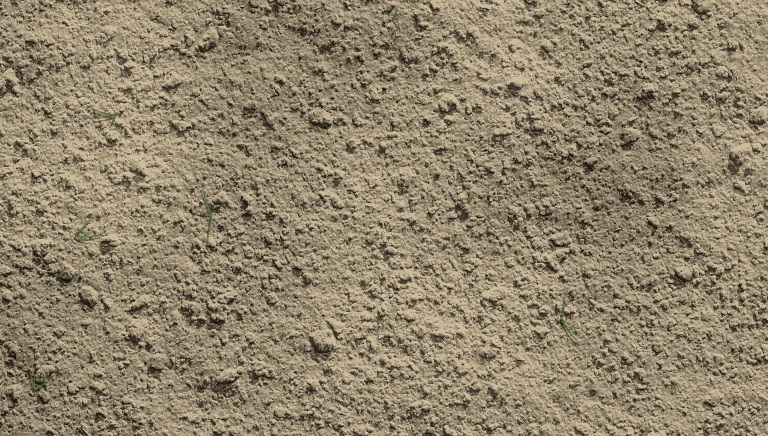
Give the GLSL for this texture, as a Shadertoy shader.

```glsl
const vec3 DARK_SOIL = vec3(0.18, 0.15, 0.11);
const vec3 PALE_SOIL = vec3(0.72, 0.66, 0.545);
const vec3 GRASS = vec3(0.33, 0.42, 0.20);
const vec3 STRAW = vec3(0.78, 0.71, 0.58);
const vec2 SUN_DIR = vec2(0.35, 0.937);   // across the ground, towards the sun
const float SUN_SLOPE = 0.6;              // rise of a sun ray per unit of ground
const float RELIEF = 0.8;                 // clod height against its radius
const float BASE_TONE = 0.78;
const float SLOPE_GAIN = 0.56;
const float SHADOW_DEPTH = 0.42;
const float SHADOW_SOFT = 0.003;
const float SLOPE_STEP = 0.0013;
const float PATCH_TONE = 0.28;
const float GRAIN_TONE = 0.26;
const mat2 TURN = mat2(0.8, 0.6, -0.6, 0.8);
const int SPRIGS = 8;
const int STRAWS = 18;

vec3 hash(vec3 p) {
    p = fract(p * vec3(0.1031, 0.1030, 0.0973));
    p += dot(p, p.yxz + 33.33);
    return fract((p.xxy + p.yxx) * p.zyx);
}

float noise(vec2 p, float seed) {
    vec2 i = floor(p), f = fract(p);
    f = f * f * (3.0 - 2.0 * f);
    float a = hash(vec3(i, seed)).x;
    float b = hash(vec3(i + vec2(1, 0), seed)).x;
    float c = hash(vec3(i + vec2(0, 1), seed)).x;
    float d = hash(vec3(i + vec2(1, 1), seed)).x;
    return mix(mix(a, b, f.x), mix(c, d, f.x), f.y);
}

// Height of one size class of scattered, lumpy clods
float clods(vec2 p, float cell, float density, float seed) {
    vec2 g = p / cell;
    g += 0.4 * (vec2(noise(g * 2.7, seed + 11.0), noise(g * 2.7, seed + 12.0)) - 0.5);
    vec2 id = floor(g);
    float top = 0.0;
    for (int y = -1; y <= 1; y++)
    for (int x = -1; x <= 1; x++) {
        vec2 c = id + vec2(x, y);
        vec3 r = hash(vec3(c, seed));
        if (r.z > density) continue;
        vec2 d = g - c - 0.5 - 0.9 * (r.xy - 0.5);
        vec2 axis = normalize(r.yx - 0.499);
        d += axis * dot(d, axis) * 0.35 * r.x;
        float radius = mix(0.2, 0.47, r.z / density);
        float q = length(d) / radius;
        top = max(top, radius * (1.0 - q * q * q));
    }
    return top * cell * RELIEF;
}

float soilHeight(vec2 p) {
    vec2 t = TURN * p + 7.0;
    float crowd = 0.45 + 1.1 * noise(t * 5.0, 3.0);
    float h = 0.026 * noise(t * 9.0, 1.0) + 0.012 * noise(t * 34.0, 2.0);
    h += 0.006 * noise(t * 75.0, 7.0) + 0.0038 * noise(t * 140.0, 4.0);
    h += 0.0022 * noise(t * 260.0, 5.0);
    h += clods(p, 0.06, 0.14, 21.0);
    h += clods(p, 0.031, 0.42 * crowd, 41.0);
    h += clods(t, 0.017, 0.75 * crowd, 61.0);
    h += clods(p, 0.0095, 0.85, 81.0);
    return h;
}

// Shadow cast by higher ground on the sun side
float castShadow(vec2 p) {
    float h = soilHeight(p), reach = 0.0028, shade = 0.0;
    for (int i = 0; i < 6; i++) {
        float over = soilHeight(p + SUN_DIR * reach) - h - reach * SUN_SLOPE;
        shade = max(shade, smoothstep(0.0, SHADOW_SOFT, over));
        reach *= 1.55;
    }
    return shade;
}

// Coverage of a tapered, bent stalk that starts at the origin
float stalk(vec2 p, vec2 dir, float len, float bend, float width) {
    float soft = 0.7 / iResolution.y;
    float along = dot(p, dir) / len;
    float side = dot(p, vec2(-dir.y, dir.x)) - bend * len * along * along;
    float edge = abs(side) - width * (1.0 - along * along);
    return (1.0 - smoothstep(-soft, soft, edge)) * step(0.0, along) * step(along, 1.0);
}

float sprigs(vec2 p, vec2 extent) {
    float cover = 0.0;
    for (int i = 0; i < SPRIGS; i++) {
        vec2 root = hash(vec3(i, 7, 101)).xy * extent;
        for (int k = 0; k < 3; k++) {
            vec3 r = hash(vec3(i, k, 131));
            float len = mix(0.015, 0.075, r.z);
            cover = max(cover, stalk(p - root, normalize(r.xy - 0.5), len, r.x - 0.5, 0.0022));
        }
    }
    return cover;
}

float straws(vec2 p, vec2 extent) {
    float cover = 0.0;
    for (int i = 0; i < STRAWS; i++) {
        vec2 root = hash(vec3(i, 3, 151)).xy * extent;
        vec3 r = hash(vec3(i, 5, 171));
        cover = max(cover, stalk(p - root, normalize(r.xy - 0.5), mix(0.015, 0.045, r.z), r.y - 0.5, 0.0018));
    }
    return cover;
}

void mainImage(out vec4 fragColor, in vec2 fragCoord) {
    vec2 p = fragCoord / iResolution.y;
    vec2 extent = vec2(iResolution.x / iResolution.y, 1.0);

    // Sunlit relief
    vec2 e = SUN_DIR * SLOPE_STEP;
    float facing = (soilHeight(p - e) - soilHeight(p + e)) / (2.0 * SLOPE_STEP);
    float shadow = castShadow(p);
    float tone = BASE_TONE + SLOPE_GAIN * facing / (1.0 + abs(facing)) - SHADOW_DEPTH * shadow;

    // Broad patches and fine grain
    tone += PATCH_TONE * (noise(p * 3.5, 6.0) - 0.5) + GRAIN_TONE * (noise(TURN * p * 250.0, 8.0) - 0.5);
    vec3 color = mix(DARK_SOIL, PALE_SOIL, clamp(tone, -0.1, 1.15));

    // Straw and grass with their shadows
    color *= 1.0 - 0.4 * sprigs(p + SUN_DIR * 0.008, extent);
    color = mix(color, STRAW * (1.0 - 0.3 * shadow), 0.85 * straws(p, extent));
    color = mix(color, GRASS * (0.8 + 0.4 * noise(p * 60.0, 9.0)), 0.85 * sprigs(p, extent));
    fragColor = vec4(color, 1.0);
}
```
